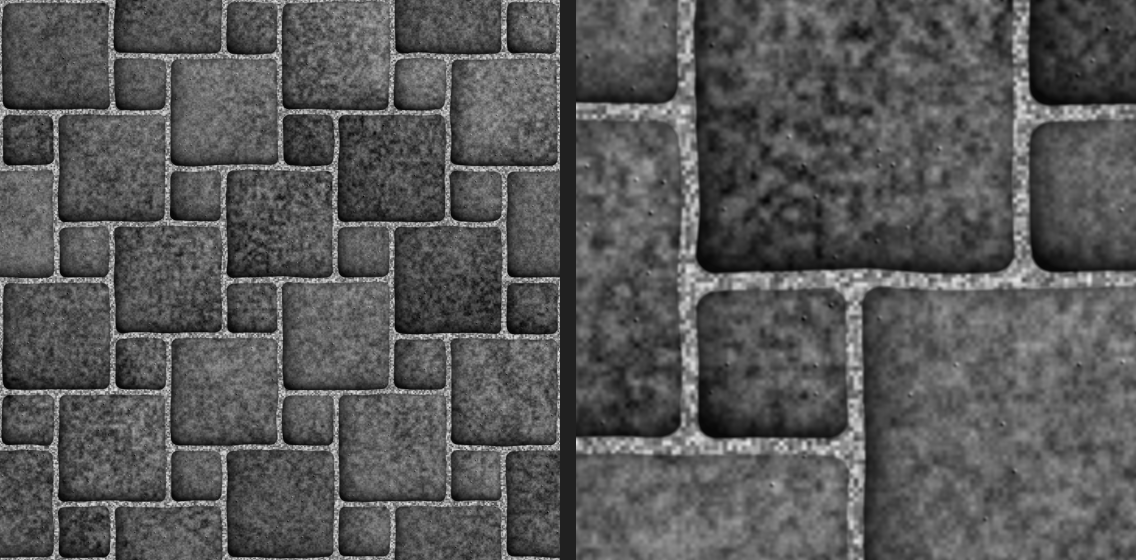
Left: the whole. Right: its middle third, enlarged.
This texture is drawn by a WebGL 2 fragment shader. Its source:

```glsl
#version 300 es
precision highp float;
// Dark stone paving of large and small square slabs in a pinwheel layout with pale sandy joints.
uniform vec2 u_resolution;
out vec4 fragColor;

float hash(vec2 p) {
  uvec2 q = uvec2(ivec2(p) + 4096) * uvec2(1597334673u, 3812015801u);
  uint n = (q.x ^ q.y) * 1597334673u;
  n = (n ^ (n >> 15)) * 2246822519u;
  return float((n ^ (n >> 13)) >> 8) / 16777216.0;
}

// Value noise with n cells across the canvas, wrapping at its edges.
float noise(vec2 uv, float n, float seed) {
  vec2 p = uv * n, i = floor(p), f = fract(p);
  f = f * f * (3.0 - 2.0 * f);
  vec2 a = mod(i, n) + seed, b = mod(i + 1.0, n) + seed;
  return mix(mix(hash(a), hash(vec2(b.x, a.y)), f.x),
             mix(hash(vec2(a.x, b.y)), hash(b), f.x), f.y);
}

// Sparse raised grains, lit from the upper right.
float specks(vec2 uv, float n) {
  vec2 p = uv * n, cell = mod(floor(p), n);
  vec2 v = fract(p) - 0.35 - 0.3 * vec2(hash(cell + 31.0), hash(cell + 67.0));
  float present = step(0.96, hash(cell + 211.0));
  return present * (v.x + v.y) * exp(-45.0 * dot(v, v));
}

// Signed distance to a rounded square.
float roundedSquare(vec2 p, float halfSize, float radius) {
  vec2 q = abs(p) - halfSize + radius;
  return length(max(q, 0.0)) + min(max(q.x, q.y), 0.0) - radius;
}

void main() {
  vec2 uv = gl_FragCoord.xy / u_resolution;
  float pixel = 10.0 / min(u_resolution.x, u_resolution.y);

  // Ten units each way, counted downward, with slightly uneven edges.
  vec2 p = vec2(uv.x, 1.0 - uv.y) * 10.0;
  p += 0.04 * (vec2(noise(uv, 20.0, 5.0), noise(uv, 20.0, 83.0)) - 0.5);
  p += 0.01 * (vec2(noise(uv, 80.0, 17.0), noise(uv, 80.0, 59.0)) - 0.5);

  // Of every five units, four form a large slab and one a small slab.
  vec2 cell = floor(p);
  float k = mod(2.0 * cell.x - cell.y, 5.0);
  float size = k == 3.0 ? 1.0 : 2.0;
  vec2 corner = cell;
  if (k == 1.0 || k == 2.0) corner.x -= 1.0;
  if (k == 1.0 || k == 4.0) corner.y -= 1.0;
  vec2 id = mod(corner, 10.0);
  vec2 local = p - corner;
  float gap = 0.046 + 0.008 * hash(id + 300.0);
  float d = roundedSquare(local - 0.5 * size, 0.5 * size - gap, 0.12);

  // Mottled stone, with its own tone and contrast on each slab.
  float grain = noise(uv, 360.0, 11.0) - 0.5;
  float mottle = 0.65 * noise(uv, 130.0, 41.0) + 0.4 * noise(uv, 230.0, 7.0) - 0.525;
  float patches = 0.6 * noise(uv, 9.0, 29.0) + 0.4 * noise(uv, 22.0, 53.0) - 0.5;
  float contrast = mix(0.24, 0.44, hash(id + 120.0)) - 0.2 * patches;
  float stone = mix(0.29, 0.4, hash(id + 170.0)) + 0.16 * patches;
  stone += contrast * mottle + 0.13 * grain + 1.8 * specks(uv, 110.0);

  // Worn edges: deep shade at left and bottom, a faint glow at top and right.
  vec2 near = max(local - gap, 0.0);
  vec2 far = max(size - gap - local, 0.0);
  float shade = 1.0 - 0.72 * exp(-near.x / 0.13) - 0.85 * exp(-far.y / 0.12);
  shade += 0.16 * exp(-near.y / 0.3) - 0.4 * exp(-near.y / 0.06);
  shade += 0.14 * exp(-far.x / 0.25) - 0.45 * exp(-far.x / 0.05);
  stone *= max(shade, 0.1);

  // Sandy joints of fine, even grain.
  float sand = 0.59 + 0.5 * grain + 0.2 * (noise(uv, 250.0, 97.0) - 0.5);
  sand *= mix(0.82, 1.0, smoothstep(0.0, 0.03, d));

  float blur = max(0.7 * pixel, 0.012);
  float value = mix(stone, sand, smoothstep(-blur, blur, d));
  fragColor = vec4(vec3(clamp(value, 0.03, 0.95)), 1.0);
}
```
